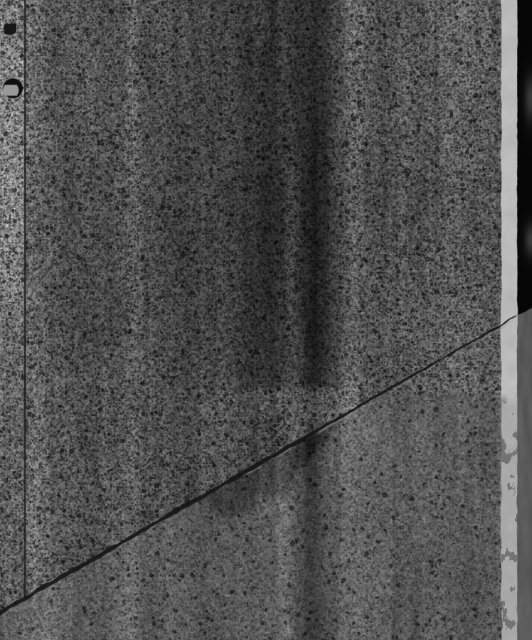
A Shadertoy shader for this texture:

```glsl
float hash(vec2 p) {
    vec3 q = fract(p.xyx * 0.1031);
    q += dot(q, q.yzx + 33.33);
    return fract((q.x + q.y) * q.z);
}

float noise(vec2 p) {
    vec2 i = floor(p), f = fract(p);
    f = f * f * (3.0 - 2.0 * f);
    return mix(mix(hash(i), hash(i + vec2(1, 0)), f.x),
               mix(hash(i + vec2(0, 1)), hash(i + vec2(1, 1)), f.x), f.y);
}

float fbm(vec2 p) {
    float sum = 0.0, amp = 0.5;
    for (int i = 0; i < 4; i++) {
        sum += amp * noise(p);
        p = p * 2.03 + 17.1;
        amp *= 0.5;
    }
    return sum;
}

// Soft bump around a centre
float bump(float x, float centre, float width) {
    float d = (x - centre) / width;
    return exp(-d * d);
}

// Antialiased interval from a to b
float span(float x, float a, float b, float soft) {
    return smoothstep(a - soft, a + soft, x) * (1.0 - smoothstep(b - soft, b + soft, x));
}

// Irregular pebbles scattered one per cell
float grains(vec2 p, float cells, float density, float radius, float px) {
    vec2 g = p * cells + 0.35 * vec2(noise(p * cells * 2.0), noise(p * cells * 2.0 + 40.0));
    vec2 id = floor(g);
    float cover = 0.0, soft = px * cells * 0.8;
    for (int j = -1; j <= 1; j++)
    for (int i = -1; i <= 1; i++) {
        vec2 c = id + vec2(i, j);
        vec2 centre = c + 0.15 + 0.7 * vec2(hash(c + 3.7), hash(c + 91.3));
        float r = radius * mix(0.45, 1.2, hash(c + 57.9));
        float dotMask = 1.0 - smoothstep(r - soft, r + soft, length(g - centre));
        cover = max(cover, dotMask * step(hash(c + 23.1), density));
    }
    return cover;
}

// Vertical weathering streaks on the wall above the joint
float upperTone(vec2 p) {
    float t = 0.283 + 0.035 * smoothstep(0.5, 0.74, p.x);
    t += 0.09 * bump(p.x, 0.05, 0.025) + 0.065 * bump(p.x, 0.208, 0.014);
    t += 0.07 * bump(p.x, 0.55, 0.024) + 0.03 * bump(p.x, 0.71, 0.03);
    t -= 0.03 * bump(p.x, 0.33, 0.08) + 0.03 * bump(p.y, 0.62, 0.16);
    float wet = mix(0.4, 1.0, smoothstep(0.38, 0.41, p.y));
    t -= wet * (0.09 * bump(p.x, 0.42, 0.045) + 0.14 * bump(p.x, 0.497, 0.032));
    t += 0.055 * bump(p.x, 0.458, 0.012) * (1.0 - smoothstep(0.6, 0.9, p.y));
    return t;
}

float lowerTone(vec2 p) {
    float t = 0.315 + 0.05 * bump(p.x, 0.06, 0.04) + 0.05 * bump(p.x, 0.208, 0.018);
    t += 0.06 * bump(p.x, 0.445, 0.018) + 0.05 * bump(p.x, 0.555, 0.035);
    return t - 0.1 * bump(p.x, 0.487, 0.025) - 0.02 * bump(p.x, 0.34, 0.05);
}

// Bolt hole with a pale plug
float bolt(float tone, vec2 p, vec2 centre, float radius, float px) {
    vec2 d = p - centre;
    tone = mix(tone, 0.06, 1.0 - smoothstep(radius - px, radius + px, length(d)));
    d += radius * vec2(0.2, 0.2);
    float plug = max(length(d) - radius * 0.8, abs(d.y) - radius * 0.55);
    return mix(tone, 0.6, 1.0 - smoothstep(-px, px, plug));
}

void mainImage(out vec4 fragColor, in vec2 fragCoord) {
    vec2 p = fragCoord / iResolution.y;
    float px = 1.0 / iResolution.y;
    float wobble = (fbm(p * 60.0) - 0.47) * 0.006;
    float joint = p.y - (0.043 + 0.574 * p.x) + wobble * 0.7;
    float below = 1.0 - smoothstep(-px, px, joint);

    // Wall panels and their stains
    float upper = upperTone(p);
    float patchTop = 1.0 - smoothstep(0.392, 0.396, p.y + wobble);
    upper += 0.035 * (1.0 - below) * span(p.x, 0.313, 0.56, 0.002) * patchTop;
    float clean = below * (1.0 - smoothstep(0.38, 0.388, p.y + wobble));
    float tone = mix(upper, lowerTone(p), clean);
    float ragged = 0.05 * (fbm(p * vec2(45.0, 18.0)) - 0.47);
    float depth = 0.065 * span(p.x, 0.34, 0.5, 0.06) + ragged;
    tone -= 0.09 * below * span(p.x, 0.31, 0.54, 0.03) * smoothstep(-0.014, 0.014, joint + depth);

    float leftStrip = (1.0 - smoothstep(0.039 - px, 0.039 + px, p.x)) * (1.0 - below);
    tone = mix(tone, mix(0.32, 0.44, smoothstep(0.25, 0.75, p.y)), leftStrip);
    tone += 0.055 * (noise(vec2(p.x * 110.0, p.y * 3.0)) - 0.5);
    tone += 0.07 * (fbm(p * vec2(22.0, 10.0)) - 0.47);

    // Fine mineral grain with sparse larger pebbles
    float strength = mix(1.0, 0.7, clean);
    float fine = noise(p * 430.0) + noise(p * 260.0 + 9.0) - 1.0;
    tone *= 1.2 - 0.06 * clean + 0.55 * strength * fine;
    tone *= 1.0 - 0.42 * strength * grains(p, 215.0, 0.55 * strength, 0.37, px);
    tone *= 1.0 - 0.5 * grains(p + 5.0, 100.0, 0.34 * strength * strength, 0.29, px);

    // Upright seam and bolts
    tone = mix(tone, 0.1, 0.85 * span(p.x, 0.0375, 0.0405, px) * (1.0 - below));
    tone = bolt(tone, p, vec2(0.02, 0.862), 0.0155, px);
    vec2 chip = abs(p - vec2(0.016, 0.955));
    float chipEdge = max(chip.x, chip.y * 1.2) + wobble * 3.0;
    tone = mix(tone, 0.09, 1.0 - smoothstep(0.007, 0.01, chipEdge));

    // Pale post, with worn lower paint
    float worn = 1.0 - smoothstep(0.36, 0.39, p.y + wobble);
    float paint = 0.73 - 0.07 * worn + 0.07 * (fbm(p * 45.0) - 0.47);
    float flakes = worn * smoothstep(0.62, 0.67, fbm(p * vec2(70.0, 38.0) + 8.0));
    paint = mix(paint, 0.45, flakes);
    tone = mix(tone, paint, span(p.x + wobble * 0.6, 0.783, 0.8085, px));

    // Right margin: dark opening over a plain ledge
    float margin = smoothstep(0.8085 - px, 0.8085 + px, p.x + wobble * 0.6);
    float opening = smoothstep(0.512 - px, 0.512 + px, p.y - (p.x - 0.82) * 0.5 + wobble);
    float gleam = 0.2 * bump(p.x, 0.829, 0.009) * (bump(p.y, 0.845, 0.035) + bump(p.y, 0.625, 0.025));
    float ledge = 0.35 + 0.12 * (fbm(p * vec2(90.0, 20.0)) - 0.47);
    tone = mix(tone, mix(ledge, 0.025 + gleam, opening), margin);

    // Diagonal joint with a broken lit lip
    float lip = span(joint, -0.0065, -0.0025, px) * span(p.x, 0.35, 0.79, 0.02);
    tone = mix(tone, 0.52, 0.6 * lip * smoothstep(0.35, 0.6, noise(p * 35.0)));
    float halfWidth = mix(0.0036, 0.0016, smoothstep(0.3, 0.75, p.x));
    halfWidth *= 0.65 + 0.7 * noise(p * 70.0);
    float crack = span(joint, -halfWidth, halfWidth, px) * (1.0 - smoothstep(0.803, 0.81, p.x));
    tone = mix(tone, 0.08, 0.9 * crack);

    fragColor = vec4(vec3(clamp(tone, 0.0, 1.0)), 1.0);
}
```
